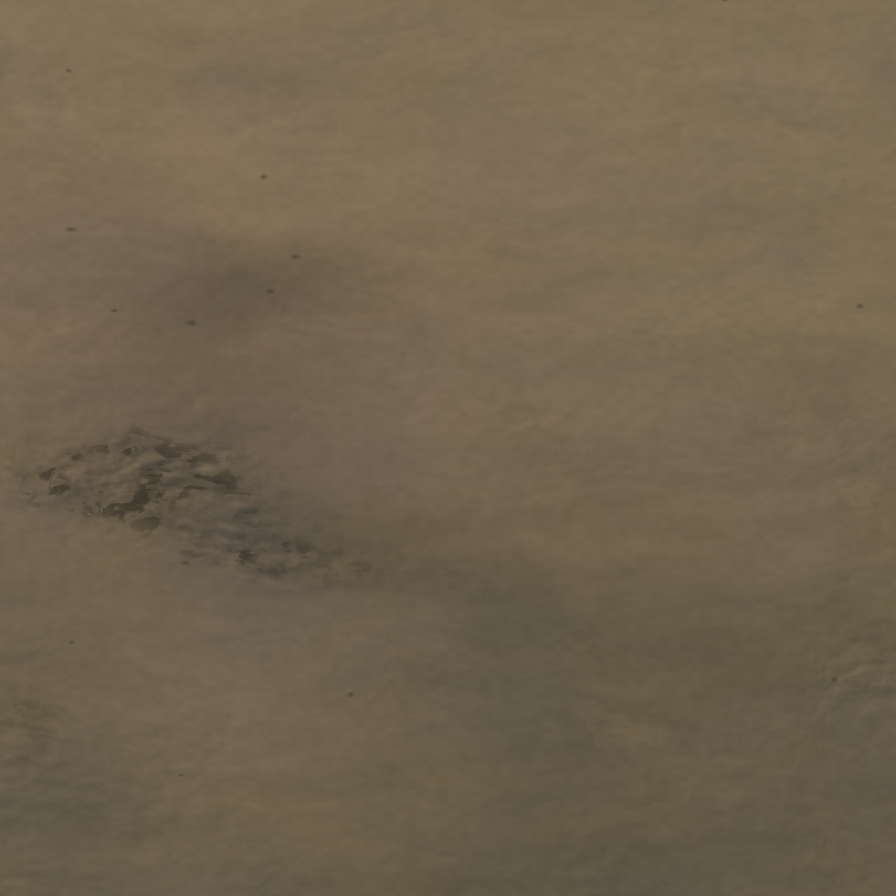
Write a WebGL 1 fragment shader that draws this texture.

```glsl
precision highp float;

uniform vec2 u_resolution;

const vec3 SHADE_COLOR = vec3(0.366, 0.332, 0.265);
const vec3 LIGHT_COLOR = vec3(0.505, 0.441, 0.341);
const vec3 ROSE_TINT = vec3(0.006, -0.004, 0.008);
const vec3 OCHRE_TINT = vec3(0.018, 0.010, -0.016);
const vec3 PIT_COLOR = vec3(0.200, 0.180, 0.140);
const vec2 CLOUD_SCALE = vec2(3.2, 7.5);
const vec2 STREAK_SCALE = vec2(10.0, 38.0);
const vec2 CRUST_SCALE = vec2(36.0, 58.0);
const vec2 PIT_SCALE = vec2(52.0, 88.0);
const vec2 GRAIN_SCALE = vec2(85.0, 130.0);
const float CLOUD_STRENGTH = 0.52;
const float STREAK_STRENGTH = 0.32;
const float GRAIN_STRENGTH = 0.030;
const float RELIEF_STRENGTH = 0.55;
const float SPECK_CELLS = 12.0;
const float SPECK_SHARE = 0.09;
const float SPECK_RADIUS = 0.0058;

float hash(vec2 p) {
  vec3 q = fract(vec3(p.xyx) * 0.1031);
  q += dot(q, q.yzx + 33.33);
  return fract((q.x + q.y) * q.z);
}

float noise(vec2 p) {
  vec2 cell = floor(p);
  vec2 f = fract(p);
  f = f * f * f * (f * (f * 6.0 - 15.0) + 10.0);
  float low = mix(hash(cell), hash(cell + vec2(1.0, 0.0)), f.x);
  float high = mix(hash(cell + vec2(0.0, 1.0)), hash(cell + 1.0), f.x);
  return mix(low, high, f.y);
}

float fbm(vec2 p) {
  float sum = 0.0;
  float gain = 0.5;
  for (int i = 0; i < 5; i++) {
    sum += gain * noise(p);
    p = mat2(1.92, 0.56, -0.56, 1.92) * p + 17.3;
    gain *= 0.5;
  }
  return sum / 0.96875;
}

// Soft elliptical smudge, tilted by a slope
float smudge(vec2 p, vec2 center, vec2 radius, float slope) {
  vec2 d = p - center;
  d.y -= slope * d.x;
  d /= radius;
  return exp(-dot(d, d));
}

// Sparse small pits on a jittered grid
float specks(vec2 p) {
  float cover = 0.0;
  vec2 home = floor(p * SPECK_CELLS);
  for (int j = -1; j <= 1; j++) {
    for (int i = -1; i <= 1; i++) {
      vec2 cell = home + vec2(float(i), float(j));
      vec2 center = (cell + vec2(hash(cell + 3.1), hash(cell + 41.7))) / SPECK_CELLS;
      float present = step(hash(cell + 77.0), SPECK_SHARE);
      float radius = SPECK_RADIUS * mix(0.5, 1.1, hash(cell + 9.4));
      vec2 d = (p - center) * vec2(0.75, 1.15);
      cover = max(cover, present * (1.0 - smoothstep(0.0, 1.0, length(d) / radius)));
    }
  }
  return cover;
}

void main() {
  vec2 uv = gl_FragCoord.xy / u_resolution;
  vec2 drift = vec2(fbm(uv * 6.0 + 8.0), fbm(uv * 6.0 + 31.0)) - 0.5;
  vec2 p = uv + drift * vec2(0.10, 0.06);

  // Broad light falling off downwards, with clouds and wiped streaks
  float tone = 0.13 + 0.80 * smoothstep(-0.05, 0.95, uv.y);
  tone += CLOUD_STRENGTH * (fbm(p * CLOUD_SCALE + 4.0) - 0.5);
  tone += STREAK_STRENGTH * (fbm(p * STREAK_SCALE) - 0.5);

  // Dark smudges and pale worn areas
  tone -= 0.42 * smudge(p, vec2(0.25, 0.68), vec2(0.15, 0.055), 0.05);
  tone -= 0.26 * smudge(p, vec2(0.18, 0.57), vec2(0.18, 0.08), 0.0);
  tone -= 0.54 * smudge(p, vec2(0.28, 0.42), vec2(0.27, 0.065), -0.25);
  tone -= 0.20 * smudge(p, vec2(0.96, 0.30), vec2(0.18, 0.09), 0.10);
  tone += 0.10 * smudge(p, vec2(0.70, 0.52), vec2(0.25, 0.14), 0.0);
  tone += 0.24 * smudge(p, vec2(0.20, 0.18), vec2(0.25, 0.11), 0.0);
  tone += 0.22 * smudge(p, vec2(0.67, 0.19), vec2(0.03, 0.02), 0.0);

  // Crumbled crust confined to a few patches
  float crust = smudge(p, vec2(0.14, 0.46), vec2(0.14, 0.055), -0.12);
  crust += 0.60 * smudge(p, vec2(0.31, 0.38), vec2(0.13, 0.028), -0.12);
  crust += 0.60 * smudge(p, vec2(0.97, 0.25), vec2(0.08, 0.03), 0.0);
  crust += 0.35 * smudge(p, vec2(0.01, 0.18), vec2(0.05, 0.10), 0.0);
  crust += 0.35 * smudge(p, vec2(0.67, 0.19), vec2(0.05, 0.03), 0.0);
  crust = min(crust, 1.0);
  vec2 grit = p * CRUST_SCALE;
  float height = fbm(grit);
  float relief = height - fbm(grit + vec2(-0.20, 0.25));
  float wear = smoothstep(0.42, 0.70, fbm(uv * vec2(5.0, 8.0) + 70.0));
  tone += RELIEF_STRENGTH * relief * (0.28 + 0.55 * wear + 2.6 * crust);

  // Crumbly pits gather in broken clumps, with softer stains around them
  float clumps = smoothstep(0.42, 0.60, fbm(uv * vec2(17.0, 30.0) + 23.0));
  float pitted = clumps * smoothstep(0.15, 0.75, crust);
  float pits = pitted * smoothstep(0.50, 0.64, fbm(uv * PIT_SCALE + drift * 6.0));
  tone -= 0.22 * pitted;

  // Stained colour, darkened by pits and dusted with grain
  vec3 color = mix(SHADE_COLOR, LIGHT_COLOR, tone);
  float stain = fbm(p * vec2(7.0, 10.0) + 52.0);
  color += ROSE_TINT * smudge(p, vec2(0.22, 0.60), vec2(0.40, 0.30), 0.0);
  color += OCHRE_TINT * (stain - 0.5) * 1.4;
  color = mix(color, PIT_COLOR, 0.60 * pits);
  color = mix(color, PIT_COLOR, 0.42 * specks(uv + drift * 0.04));
  color += GRAIN_STRENGTH * (fbm(uv * GRAIN_SCALE) - 0.5);
  gl_FragColor = vec4(color, 1.0);
}
```
